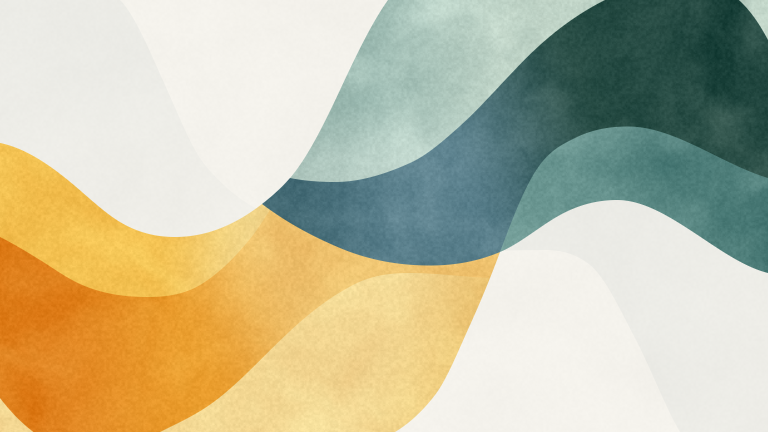
A Shadertoy shader for this background:

```glsl
// Overlapping ribbons of warm ochre and cool teal on cream paper.
// Each edge is a smooth cubic curve y(x); signed sides of the curves select
// the washes, which are tinted with gradients, cloudy noise and fine grain.

#define CANVAS_HEIGHT 4.32
#define CLOUD_SCALE 1.7
#define CLOUD_DEPTH 0.20
#define GRAIN_SCALE 38.0
#define GRAIN_DEPTH 0.045
#define PAPER vec3(0.957, 0.949, 0.925)
#define PAPER_SHADE vec3(0.918, 0.918, 0.898)

const int KNOTS = 8;

float hash(vec2 p) {
    vec3 q = fract(vec3(p.xyx) * 0.1031);
    q += dot(q, q.yzx + 33.33);
    return fract((q.x + q.y) * q.z);
}

float noise(vec2 p) {
    vec2 i = floor(p), f = fract(p);
    f = f * f * (3.0 - 2.0 * f);
    return mix(mix(hash(i), hash(i + vec2(1, 0)), f.x),
               mix(hash(i + vec2(0, 1)), hash(i + vec2(1, 1)), f.x), f.y);
}

float fbm(vec2 p) {
    float sum = 0.0, gain = 0.5;
    for (int i = 0; i < 5; i++) {
        sum += gain * noise(p);
        p = mat2(1.6, 1.2, -1.2, 1.6) * p + 7.3;
        gain *= 0.5;
    }
    return sum;
}

// Hermite curve through knots (x, y, slope), straight beyond both ends
float curve(float x, vec3 k[KNOTS]) {
    float y = k[0].y + k[0].z * (x - k[0].x);
    for (int i = 0; i < KNOTS - 1; i++) {
        vec3 a = k[i], b = k[i + 1];
        if (x < a.x) break;
        float w = b.x - a.x, t = min((x - a.x) / w, 1.0), s = 1.0 - t;
        y = a.y * s * s * (1.0 + 2.0 * t) + b.y * t * t * (1.0 + 2.0 * s)
          + w * t * s * (a.z * s - b.z * t) + b.z * max(x - b.x, 0.0);
    }
    return y;
}

// Antialiased coverage of the side above a curve
float above(vec2 p, vec3 k[KNOTS]) {
    float d = p.y - curve(p.x, k);
    return clamp(0.5 + d / max(length(vec2(dFdx(d), dFdy(d))), 1e-5), 0.0, 1.0);
}

void mainImage(out vec4 fragColor, in vec2 fragCoord) {
    vec2 p = fragCoord / iResolution.y * CANVAS_HEIGHT;

    // Ribbon edges
    float overCrest = above(p, vec3[KNOTS](
        vec3(0, 2.89, -0.2), vec3(0.75, 2.46, -0.85), vec3(1.2, 2.1, -0.6), vec3(1.75, 1.95, 0),
        vec3(2.62, 2.28, 0.78), vec3(2.9, 2.54, 1.15), vec3(3.4, 3.42, 2.15), vec3(3.88, 4.32, 1.4)));
    float overOrange = above(p, vec3[KNOTS](
        vec3(0, 1.95, -0.5), vec3(0.4, 1.72, -0.62), vec3(0.8, 1.48, -0.45), vec3(1.48, 1.35, 0),
        vec3(1.9, 1.42, 0.4), vec3(2.25, 1.66, 0.9), vec3(2.5, 1.93, 1.2), vec3(2.7, 2.22, 1.5)));
    float overKeel = above(p, vec3[KNOTS](
        vec3(2.62, 2.28, -0.75), vec3(3.4, 1.84, -0.42), vec3(4.3, 1.665, 0), vec3(5, 1.8, 0.42),
        vec3(5.6, 2.17, 0.55), vec3(6.17, 2.32, 0), vec3(6.9, 2.02, -0.65), vec3(7.68, 1.59, -0.25)));
    float overTeal = above(p, vec3[KNOTS](
        vec3(2.9, 2.54, -0.2), vec3(3.35, 2.5, 0), vec3(4.1, 2.69, 0.45), vec3(4.6, 3.06, 0.9),
        vec3(5.4, 3.87, 0.9), vec3(6.05, 4.32, 0.5), vec3(6.9, 4.5, 0), vec3(7.68, 3.92, -1.9)));
    float overSweep = above(p, vec3[KNOTS](
        vec3(3.95, 0, 0.6), vec3(4.35, 0.37, 1.3), vec3(4.7, 1.07, 2.2), vec3(5, 1.8, 2.7),
        vec3(5.35, 2.6, 1.6), vec3(5.75, 2.94, 0.5), vec3(6.28, 3.055, 0), vec3(7.68, 2.54, -0.3)));
    float overSand = above(p, vec3[KNOTS](
        vec3(0, 0.34, -1.3), vec3(0.9, -0.2, 0), vec3(1.6, 0, 0.5), vec3(2.15, 0.31, 0.75),
        vec3(3, 1.1, 0.87), vec3(3.55, 1.48, 0.5), vec3(4.1, 1.59, 0), vec3(5, 1.54, 0)));
    float overGhost = above(p, vec3[KNOTS](
        vec3(1.2, 4.32, -1), vec3(1.65, 3.47, -2.2), vec3(2.05, 2.67, -1.2), vec3(2.5, 2.27, -0.6),
        vec3(5.45, 1.82, 0), vec3(5.9, 1.67, -0.8), vec3(6.35, 0.94, -1.9), vec3(6.8, 0, -1.7)));

    // Paper with two faint shaded folds
    float fold = p.x < 4.0 ? 1.0 - overGhost : overGhost;
    float foldFade = p.x < 4.0 ? smoothstep(2.2, 3.8, p.y) : 1.0 - 0.5 * smoothstep(6.3, 7.7, p.x);
    vec3 paper = mix(PAPER, PAPER_SHADE, fold * mix(0.45, 0.9, foldFade));

    // Warm washes
    vec3 yellow = mix(vec3(0.955, 0.76, 0.32), vec3(0.93, 0.80, 0.50), smoothstep(1.5, 2.6, p.x));
    vec3 orange = mix(vec3(0.875, 0.50, 0.11), vec3(0.91, 0.60, 0.16), smoothstep(0.4, 2.0, p.x));
    orange = mix(orange, vec3(0.935, 0.76, 0.43), smoothstep(1.6, 3.1, p.x + 0.5 * (p.y - 1.3)));
    vec3 sand = mix(vec3(0.95, 0.84, 0.57), vec3(0.925, 0.765, 0.43), smoothstep(3.4, 4.9, p.x - 0.3 * p.y));
    vec3 warm = mix(mix(sand, orange, overSand), yellow, overOrange);

    // Cool washes
    vec3 teal = mix(vec3(0.27, 0.42, 0.46), vec3(0.33, 0.48, 0.53), smoothstep(2.7, 4.0, p.x));
    teal = mix(teal, vec3(0.145, 0.29, 0.26), smoothstep(4.5, 6.3, p.x + 0.4 * (p.y - 2.6)));
    vec3 mist = mix(vec3(0.43, 0.60, 0.58), vec3(0.28, 0.47, 0.455), smoothstep(5.6, 7.6, p.x));
    vec3 sage = mix(vec3(0.63, 0.745, 0.71), vec3(0.74, 0.82, 0.77), smoothstep(3.6, 5.4, p.x));
    sage = mix(sage, vec3(0.71, 0.80, 0.765), smoothstep(3.4, 2.5, p.y));
    vec3 cool = mix(mix(mist, teal, overSweep), sage, overTeal);

    // Cloudy pigment, strongest in the painted areas
    float cloud = fbm(p * CLOUD_SCALE + 1.5 * fbm(p * 0.9)) - 0.48;
    warm += cloud * CLOUD_DEPTH * vec3(0.35, 0.75, 0.8);
    cool += cloud * CLOUD_DEPTH * vec3(1.3, 1.15, 1.1);
    paper += cloud * 0.025;

    // Stack the layers
    vec3 color = mix(mix(paper, warm, overSweep), cool, overKeel);
    color = mix(color, paper, overCrest);

    // Grain is lighter on bare paper
    float bare = max(overCrest, (1.0 - overSweep) * (1.0 - overKeel));
    float grain = noise(p * GRAIN_SCALE) + 0.6 * noise(p * GRAIN_SCALE * 2.1) - 0.8;
    color += grain * GRAIN_DEPTH * mix(1.0, 0.2, bare);
    fragColor = vec4(clamp(color, 0.0, 1.0), 1.0);
}
```
